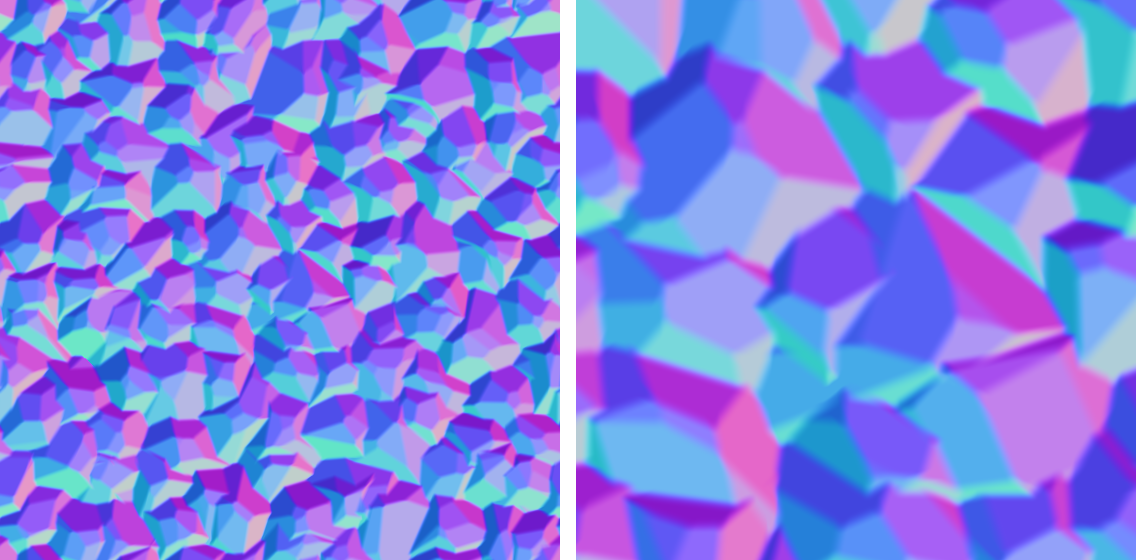
Left: the whole. Right: its middle third, enlarged.
Give the GLSL for this texture map, as a Shadertoy shader.

```glsl
const int   CELLS        = 11;               // stones per side, whole so it tiles
const int   TOP_FACETS   = 3;                // gentle planes on each stone
const int   RIM_FACETS   = 6;                // steep planes around each stone
const vec2  TOP_SLOPE    = vec2(0.12, 0.66); // least and greatest slope
const vec2  RIM_SLOPE    = vec2(0.65, 1.50);
const vec2  TOP_REACH    = vec2(-0.14, 0.14);
const vec2  RIM_REACH    = vec2(0.14, 0.34); // distance of the rim from the centre
const float JITTER       = 0.85;             // scatter of the stone centres
const float HEIGHT_RANGE = 0.24;             // random lift of whole stones
const float EDGE_SOFT    = 0.055;            // half width of the blended edges
const float SEARCH       = 1.55;             // farthest stone that can matter
const float TAU          = 6.2831853;

// Three random values from 0 to 1 for a wrapped cell and an index
vec3 hash3(ivec2 cell, int index) {
    ivec2 wrapped = (cell + 4 * CELLS) % CELLS;
    uvec3 v = uvec3(ivec3(wrapped, index)) * 1664525u + 1013904223u;
    v.x += v.y * v.z; v.y += v.z * v.x; v.z += v.x * v.y;
    v ^= v >> 16u;
    v.x += v.y * v.z; v.y += v.z * v.x; v.z += v.x * v.y;
    return vec3(v >> 8u) / 16777216.0;
}

// Surfaces are vec3(gradient, height). The lower one wins, and the
// crossing is blended over a constant width.
vec3 lower(vec3 a, vec3 b) {
    float gap = (b.z - a.z) / max(length(b.xy - a.xy), 0.05);
    return mix(b, a, smoothstep(-EDGE_SOFT, EDGE_SOFT, gap));
}

vec3 higher(vec3 a, vec3 b) {
    return -lower(-a, -b);
}

// Tilted plane that falls away from the stone centre
vec3 facet(vec2 q, float angle, float slope, float reach) {
    vec2 dir = vec2(cos(angle), sin(angle));
    return vec3(-slope * dir, -slope * (dot(dir, q) - reach));
}

// Convex stone: the lowest of its top and rim planes
vec3 stone(vec2 q, ivec2 cell, float lift) {
    vec3 surface = vec3(0.0, 0.0, 0.3);
    for (int k = 0; k < TOP_FACETS + RIM_FACETS; k++) {
        vec3 rnd = hash3(cell, k + 1);
        bool top = k < TOP_FACETS;
        float turn = top ? (float(k) + rnd.x) / float(TOP_FACETS)
                         : (float(k) + 0.8 * rnd.x) / float(RIM_FACETS);
        vec2 slope = top ? TOP_SLOPE : RIM_SLOPE;
        vec2 reach = top ? TOP_REACH : RIM_REACH;
        vec3 plane = facet(q, TAU * turn, mix(slope.x, slope.y, rnd.y),
                           mix(reach.x, reach.y, rnd.z));
        surface = k == 0 ? plane : lower(surface, plane);
    }
    surface.z += lift;
    return surface;
}

// Field of stones: the highest surface of all nearby stones
vec3 stoneField(vec2 p) {
    ivec2 base = ivec2(floor(p));
    vec3 surface = vec3(0.0, 0.0, -9.0);
    for (int j = -2; j <= 2; j++) {
        for (int i = -2; i <= 2; i++) {
            ivec2 cell = base + ivec2(i, j);
            vec3 rnd = hash3(cell, 0);
            vec2 centre = vec2(cell) + 0.5 + JITTER * (rnd.xy - 0.5);
            vec2 q = p - centre;
            if (dot(q, q) > SEARCH * SEARCH) continue;
            surface = higher(surface, stone(q, cell, HEIGHT_RANGE * (rnd.z - 0.5)));
        }
    }
    return surface;
}

void mainImage(out vec4 fragColor, in vec2 fragCoord) {
    vec2 uv = fragCoord / iResolution.xy;
    vec2 gradient = stoneField(uv * float(CELLS)).xy;

    // Tangent space normal with green pointing down
    vec3 normal = normalize(vec3(-gradient.x, gradient.y, 1.0));
    fragColor = vec4(0.5 + 0.5 * normal, 1.0);
}
```
